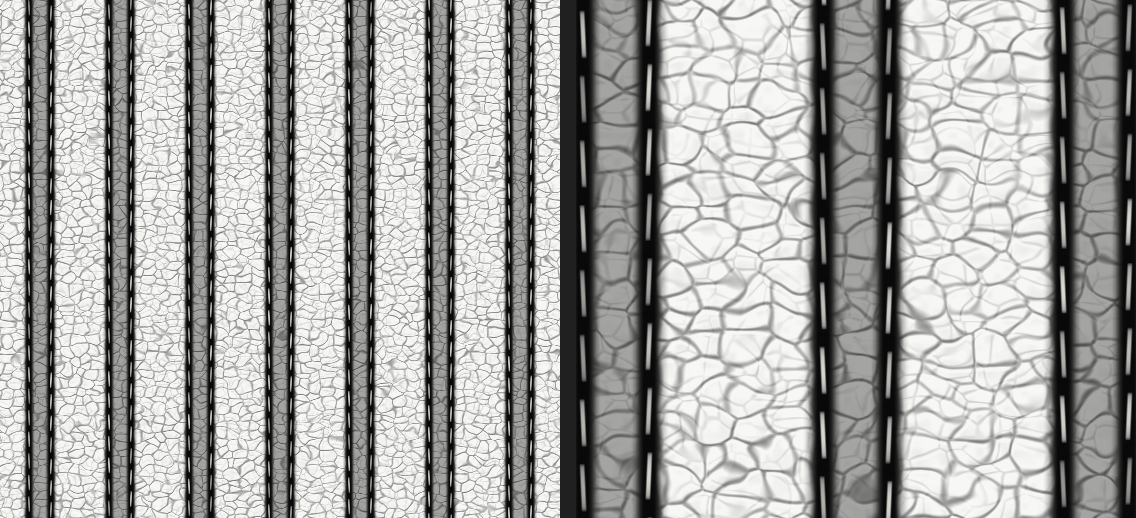
Left, the full canvas; right, a detail of the centre.
Write a WebGL 1 fragment shader that draws this texture.

```glsl
precision highp float;

uniform vec2 u_resolution;

float hash(vec2 p) {
  return fract(sin(dot(p, vec2(127.1, 311.7))) * 43758.5);
}

// Value noise that wraps after n cells
float noise(vec2 uv, vec2 n) {
  vec2 p = uv * n;
  vec2 i = floor(p);
  vec2 f = p - i;
  f = f * f * (3.0 - 2.0 * f);
  vec2 a = mod(i, n);
  vec2 b = mod(i + 1.0, n);
  return mix(mix(hash(a), hash(vec2(b.x, a.y)), f.x),
             mix(hash(vec2(a.x, b.y)), hash(b), f.x), f.y);
}

// Wrapping cell pattern: 0 in the folds, 1 on the pebbles
float pebbles(vec2 uv, vec2 n, float foldWidth) {
  vec2 p = uv * n;
  vec2 cell = floor(p);
  float nearest = 8.0;
  float second = 8.0;
  for (int y = -1; y <= 1; y++) {
    for (int x = -1; x <= 1; x++) {
      vec2 c = cell + vec2(float(x), float(y));
      vec2 w = mod(c, n);
      vec2 site = c + 0.08 + 0.84 * vec2(hash(w + 3.7), hash(w + 61.3));
      float d = length(site - p);
      second = min(second, max(nearest, d));
      nearest = min(nearest, d);
    }
  }
  return smoothstep(0.0, foldWidth, second - nearest);
}

float leatherHeight(vec2 uv) {
  vec2 warp = vec2(noise(uv, vec2(62.0, 58.0)), noise(uv + 0.37, vec2(55.0, 66.0))) - 0.5;
  vec2 p = uv + 0.012 * warp;
  float depth = 0.45 + 0.55 * noise(uv, vec2(41.0, 47.0));
  float coarse = 1.0 - pebbles(p, vec2(47.0, 60.0), 0.24);
  float fine = 1.0 - pebbles(p + 0.23, vec2(64.0, 78.0), 0.2);
  return 1.0 - depth * coarse - 0.5 * (1.1 - depth) * fine;
}

float leather(vec2 uv) {
  float h = leatherHeight(uv);
  float relief = h - leatherHeight(uv + vec2(-0.0008, 0.0022));
  float grain = noise(uv, vec2(190.0, 176.0)) - 0.5;
  return clamp(0.60 + 0.36 * h + 0.12 * relief + 0.07 * grain, 0.0, 0.97);
}

void main() {
  vec2 uv = gl_FragCoord.xy / u_resolution;

  // Seven stripes, each with a seam on both sides
  float d = abs(fract(uv.x * 7.0) - 0.5);
  float seam = floor(uv.x * 14.0);
  float along = uv.y * 24.0 + hash(vec2(seam, 5.0));
  float stitch = mod(floor(along), 24.0);
  float v = fract(along) - 0.5;

  // Pale leather outside, grey leather inside
  float skin = leather(uv);
  vec3 color = skin * mix(vec3(0.665, 0.665, 0.66), vec3(1.0, 1.0, 0.99),
                          smoothstep(0.09, 0.15, d));

  // Soft shadow beside the black piping, pinched at each stitch
  color *= 1.0 - 0.4 * (1.0 - smoothstep(0.17, 0.225, d)) * smoothstep(0.06, 0.095, d);
  float pinch = 0.006 * cos(6.28318 * v);
  float piping = smoothstep(0.08, 0.102, d)
               * (1.0 - smoothstep(0.168, 0.198, d + pinch));
  float rim = smoothstep(0.018, 0.05, abs(d - 0.137));
  float black = mix(0.03, 0.19, rim) * (0.85 + 0.3 * skin);
  color = mix(color, vec3(black), piping);

  // Slender, slightly slanted thread
  float taper = sqrt(max(0.0, 1.0 - v * v / 0.14));
  float across = abs(d - 0.137 - 0.012 * v);
  float thread = (1.0 - smoothstep(0.004, 0.014, across)) * smoothstep(0.0, 0.6, taper);
  float shine = 0.55 + 0.3 * hash(vec2(stitch, seam));
  color = mix(color, vec3(shine, shine, shine * 0.98), thread * (0.45 + 0.55 * taper));

  gl_FragColor = vec4(color, 1.0);
}
```
